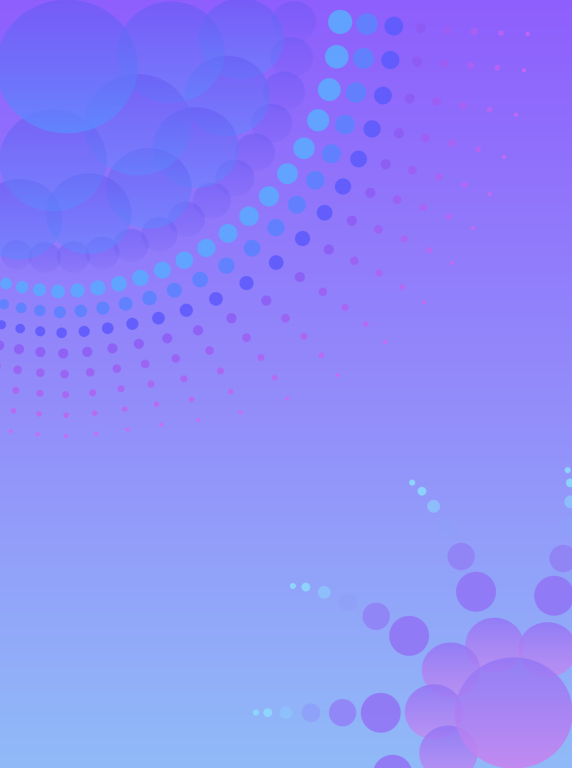
Write a Shadertoy shader that draws this background.

```glsl
// Violet-to-sky gradient with a bubble cluster ringed by twisting rays of dots
// (upper left) and a pink flower with beaded rays (lower right).
// Every disc is placed in polar form around its centre; the unit is the height.

#define CLUSTER_CENTER vec2(0.094, 0.969)
#define FLOWER_CENTER vec2(0.669, 0.0716)
#define BUBBLE_STRETCH vec2(1.06, 1.0)
#define RAY_COUNT 20
#define RAY_DOTS 8
#define PETAL_COUNT 5
#define BEAD_COUNT 6
#define INDIGO vec3(0.40, 0.35, 0.95)
#define SKY vec3(0.36, 0.55, 1.0)
#define MAUVE vec3(0.57, 0.46, 0.96)
#define PINK vec3(0.78, 0.52, 0.94)

// Offset at a clockwise angle in degrees from the right
vec2 polar(float degrees_, float radius) {
    float a = radians(degrees_);
    return radius * vec2(cos(a), -sin(a));
}

// Smooth coverage of a disc around the origin
float disc(vec2 q, float radius) {
    float pixel = 1.0 / iResolution.y;
    return 1.0 - smoothstep(-0.75 * pixel, 0.75 * pixel, length(q) - radius);
}

// Lays a translucent bubble with a vertical gradient over the colour;
// xyz is the tint and w the opacity
void bubble(inout vec3 color, vec2 q, float radius, vec4 top, vec4 bottom) {
    q /= BUBBLE_STRETCH;
    vec4 tint = mix(bottom, top, clamp(0.5 + 0.5 * q.y / radius, 0.0, 1.0));
    color = mix(color, tint.rgb, tint.a * disc(q, radius));
}

vec3 background(float y) {
    vec3 low = mix(vec3(0.565, 0.73, 0.97), vec3(0.575, 0.555, 0.98), clamp(y / 0.46, 0.0, 1.0));
    return mix(low, vec3(0.555, 0.37, 0.99), clamp((y - 0.46) / 0.54, 0.0, 1.0));
}

// Nested rings of bubbles, small outside and large inside
void drawCluster(inout vec3 color, vec2 q) {
    vec4 top = vec4(INDIGO, 0.58), bottom = vec4(SKY, 0.48);
    for (int n = 0; n < 14; n++) {
        float i = float(n);
        vec2 c = polar(-0.5 + 9.3 * i - 0.1 * i * i, 0.289 + 0.00012 * i * i);
        bubble(color, q - c, 0.027 - 0.0006 * i, vec4(INDIGO, 0.45), vec4(INDIGO, 0.14));
    }
    for (int n = 0; n < 6; n++) {
        float i = float(n);
        vec2 c = polar(5.0 + 20.0 * i, 0.221 + 0.0017 * i * i);
        bubble(color, q - c, 0.0525, top, bottom);
    }
    for (int n = 0; n < 3; n++) {
        float i = float(n);
        vec2 c = polar(16.0 + 41.0 * i, 0.134 + 0.0228 * i);
        bubble(color, q - c, 0.066, top, bottom);
    }
    bubble(color, q - polar(97.0, 0.056), 0.087, top, vec4(SKY, 0.75));
}

// Sky, blue and indigo inner dots, then shrinking orchid ones
vec3 rayColor(float k) {
    if (k < 3.0) return mix(vec3(0.37, 0.65, 1.0), vec3(0.38, 0.36, 0.99), k / 2.0);
    return mix(vec3(0.55, 0.35, 0.95), vec3(0.82, 0.40, 0.94), (k - 3.0) / 4.0);
}

// Rays of dots, bent most strongly along the diagonal
void drawRays(inout vec3 color, vec2 q) {
    for (int n = 0; n < RAY_COUNT; n++) {
        float i = float(n), bend = (i - 6.5) / 3.3;
        float angle = -0.4 + 7.6 * i - 0.11 * i * i;
        float twist = -2.2 - 7.0 * exp(-bend * bend) + 4.0 * exp2(-1.5 * i);
        float start = 0.349 - 0.009 * sin(3.14159 * clamp(i / 16.0, 0.0, 1.0));
        float spacing = mix(0.0349, 0.0268, smoothstep(7.0, 14.0, i));
        for (int m = 0; m < RAY_DOTS; m++) {
            float k = float(m), rest = 1.0 - k / 7.0;
            vec2 c = polar(angle + twist * (1.0 - rest * rest), start + spacing * k);
            float inner = (0.0157 - 0.00043 * i) * (1.0 - 0.11 * k);
            float size = k < 3.0 ? inner : 0.0066 - 0.001 * (k - 3.0);
            color = mix(color, rayColor(k), (k < 3.0 ? 0.95 : 0.8) * disc(q - c, size));
        }
    }
}

// Beads fade from mauve to cyan; petals and core blend mauve into pink
void drawFlower(inout vec3 color, vec2 q) {
    for (int n = 0; n < PETAL_COUNT; n++) {
        float j = float(n);
        float angle = min(71.0 + 36.3 * j, 207.0), twist = min(1.3, 3.9 - 1.3 * j);
        for (int m = 0; m < BEAD_COUNT; m++) {
            float k = float(m);
            float reach = 0.1615 + 0.0039 * j + 0.054 * k - 0.0043 * k * k;
            vec3 tint = mix(MAUVE, vec3(0.55, 0.86, 1.0), smoothstep(0.0, 4.5, k));
            vec2 c = polar(-angle - twist * k, reach);
            color = mix(color, tint, 0.9 * disc(q - c, 0.026 * exp(-0.38 * k)));
        }
        vec2 petal = polar(-65.0 - 39.5 * j + 0.5 * j * j, 1.0) * vec2(0.104, 0.091);
        bubble(color, q - petal, 0.0358, vec4(MAUVE, 0.85), vec4(PINK, 0.72));
    }
    bubble(color, q, 0.0725, vec4(MAUVE, 0.8), vec4(PINK, 0.9));
}

void mainImage(out vec4 fragColor, in vec2 fragCoord) {
    vec2 p = fragCoord / iResolution.y;
    vec3 color = background(p.y);
    drawCluster(color, p - CLUSTER_CENTER);
    drawRays(color, p - CLUSTER_CENTER);
    drawFlower(color, p - FLOWER_CENTER);
    fragColor = vec4(color, 1.0);
}
```
